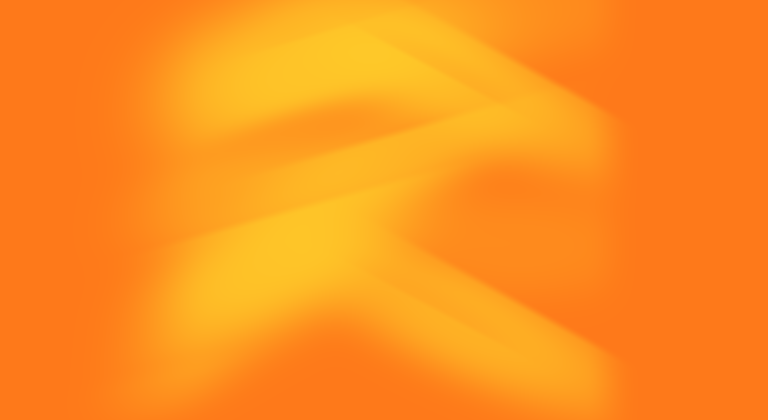
A Shadertoy shader for this background:

```glsl
const vec3 ORANGE = vec3(0.995, 0.475, 0.100);
const vec3 YELLOW = vec3(0.995, 0.815, 0.165);
const float ARM_SPACING = 0.571;

// Rotated elliptical glow with a flattened peak
float glow(vec2 p, vec2 center, float angle, vec2 radii) {
    float c = cos(angle), s = sin(angle);
    vec2 d = p - center;
    vec2 q = vec2(c * d.x + s * d.y, c * d.y - s * d.x) / radii;
    float d2 = dot(q, q);
    return exp(-d2 * sqrt(d2));
}

// Soft half plane underneath the line through a point
float below(vec2 p, vec2 point, float angle, float softness) {
    float d = dot(p - point, vec2(sin(angle), -cos(angle)));
    return smoothstep(-softness, softness, d);
}

// Shadow that lies along the upper side of a line
float crease(vec2 p, vec2 center, float angle, vec2 radii) {
    return glow(p, center, angle, radii) * (1.0 - below(p, center, angle, 0.008));
}

float screen(float base, float light) {
    return 1.0 - (1.0 - base) * (1.0 - light);
}

// Slanted arm with a crisp upper edge and a faint haze above it
float addArm(float light, vec2 p) {
    float arm = glow(p, vec2(1.13, 0.79), -0.42, vec2(0.42, 0.13));
    arm *= below(p, vec2(1.28, 0.826), -0.506, 0.012);
    float haze = glow(p, vec2(1.24, 0.985), 0.0, vec2(0.33, 0.13));
    light = screen(light, 0.64 * arm);
    light = screen(light, 0.20 * haze);
    return light * (1.0 - 0.17 * crease(p, vec2(1.048, 0.829), -0.49, vec2(0.20, 0.05)));
}

float foldedLight(vec2 p) {
    // Upper body and the valley under it
    float light = 0.86 * glow(p, vec2(0.74, 0.83), 0.25, vec2(0.42, 0.20));
    light *= 1.0 - 0.14 * crease(p, vec2(0.82, 0.938), 0.29, vec2(0.20, 0.06));
    light *= 1.0 - 0.58 * glow(p, vec2(0.71, 0.68), 0.30, vec2(0.27, 0.06));

    // Middle stream
    float stream = glow(p, vec2(0.93, 0.62), 0.35, vec2(0.33, 0.10));
    stream *= below(p, vec2(0.964, 0.689), 0.28, 0.012);
    light = screen(light, 0.38 * glow(p, vec2(0.55, 0.535), 0.25, vec2(0.33, 0.12)));
    light = screen(light, 0.58 * stream);

    // Lower body
    float body = glow(p, vec2(0.655, 0.376), 0.50, vec2(0.40, 0.16));
    body *= mix(0.35, 1.0, below(p, vec2(0.738, 0.512), 0.271, 0.012));
    light = screen(light, 0.84 * body);

    // Lower left wisp
    float wisp = glow(p, vec2(0.36, 0.10), 0.28, vec2(0.22, 0.10));
    wisp *= mix(0.5, 1.0, below(p, vec2(0.417, 0.127), 0.25, 0.03));
    light = screen(light, 0.30 * wisp);

    // Repeated right arms
    for (int i = 0; i < 2; i++) {
        light = addArm(light, p + vec2(0.0, ARM_SPACING * float(i)));
    }

    // Fade towards both sides
    return light * smoothstep(0.12, 0.50, p.x) * (1.0 - smoothstep(1.39, 1.53, p.x));
}

void mainImage(out vec4 fragColor, in vec2 fragCoord) {
    const float DESIGN_ASPECT = 1.8286;
    vec2 p = fragCoord / iResolution.xy * vec2(DESIGN_ASPECT, 1.0);
    fragColor = vec4(mix(ORANGE, YELLOW, clamp(foldedLight(p), 0.0, 1.0)), 1.0);
}
```
